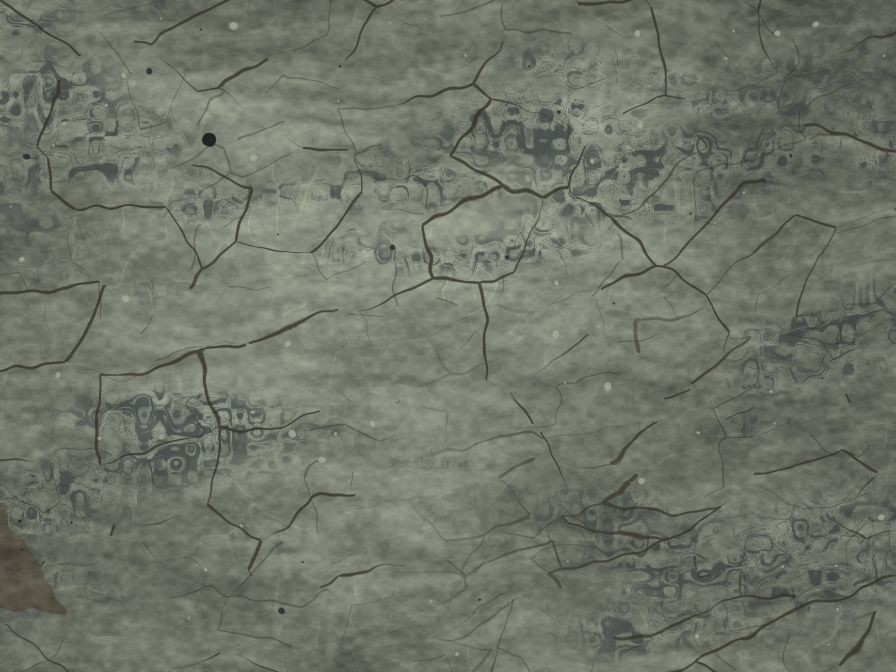
Reproduce this texture procedurally as a Shadertoy shader.

```glsl
// Weathered grey-green paint: streaked layered noise darkened towards the corners,
// marbled blue-grey stains, and cracks along the borders of stretched cellular
// noise, each border with its own strength. Chips and specks are scattered on top.
#define PAINT vec3(0.45, 0.47, 0.42)
#define STAIN vec3(0.23, 0.25, 0.25)
#define CRACK vec3(0.21, 0.20, 0.16)
#define PALE vec3(0.58, 0.59, 0.51)
#define BRIGHTNESS 1.12
#define CORNER_SHADE 0.45
#define CRACK_WIDTH 0.0023
#define CRACK_TILT 0.2
#define SPECK_GRID 15.0

vec2 hash2(vec2 p) {
    vec3 q = fract(vec3(p.xyx) * vec3(0.1031, 0.1030, 0.0973));
    q += dot(q, q.yzx + 33.33);
    return fract((q.xx + q.yz) * q.zy);
}

float noise(vec2 p) {
    vec2 i = floor(p), f = fract(p);
    f = f * f * (3.0 - 2.0 * f);
    vec2 e = vec2(0.0, 1.0);
    return mix(mix(hash2(i).x, hash2(i + e.yx).x, f.x),
               mix(hash2(i + e).x, hash2(i + e.yy).x, f.x), f.y);
}

float fbm(vec2 p) {
    float sum = 0.0, gain = 0.5;
    for (int i = 0; i < 5; i++) {
        sum += gain * noise(p);
        p = mat2(1.98, 0.16, -0.16, 1.98) * p + 17.3;
        gain *= 0.5;
    }
    return sum / 0.97;
}

// Distance to the nearest cell border in canvas units, and a random key per border
vec2 cellBorder(vec2 p, vec2 scale) {
    vec2 q = p * scale + scale.yx, base = floor(q), f = q - base;
    vec2 nearCell = vec2(0.0), nearPoint = vec2(0.0);
    float best = 1e3;
    for (int y = -1; y <= 1; y++)
    for (int x = -1; x <= 1; x++) {
        vec2 cell = vec2(x, y);
        vec2 r = cell + 0.1 + 0.8 * hash2(base + cell) - f;
        if (dot(r, r) < best) { best = dot(r, r); nearCell = cell; nearPoint = r; }
    }
    vec2 border = vec2(1e3, 0.0);
    for (int y = -2; y <= 2; y++)
    for (int x = -2; x <= 2; x++) {
        vec2 cell = nearCell + vec2(x, y);
        vec2 r = cell + 0.1 + 0.8 * hash2(base + cell) - f;
        if (x == 0 && y == 0) continue;
        vec2 n = normalize(r - nearPoint);
        float d = dot(0.5 * (r + nearPoint), n) / length(n * scale);
        if (d < border.x) border = vec2(d, hash2(2.0 * base + cell + nearCell + 71.0).y);
    }
    return border;
}

// Coverage of a crack net; a higher amount leaves more borders open
float cracks(vec2 p, vec2 scale, float width, float amount, float soft) {
    vec2 border = cellBorder(p, scale);
    float key = 0.6 * border.y + 0.4 * noise(p * 9.0 + scale);
    float open = smoothstep(1.0 - amount, 1.4 - amount, key);
    float w = width * open;
    return smoothstep(0.0, 0.5, open) * (1.0 - smoothstep(w - soft, w + soft, border.x));
}

void mainImage(out vec4 fragColor, in vec2 fragCoord) {
    vec2 p = fragCoord / iResolution.y, uv = fragCoord / iResolution.xy;
    float soft = max(0.8 / iResolution.y, 0.0013);
    vec2 wobble = vec2(noise(p * 9.0), noise(p * 9.0 + 40.0)) - 0.5;
    vec2 jag = vec2(noise(p * 42.0), noise(p * 42.0 + 80.0)) - 0.5;

    // Cloudy, streaked and grainy paint
    vec2 fromCentre = uv - vec2(0.45, 0.54);
    float tone = BRIGHTNESS - CORNER_SHADE * dot(fromCentre, fromCentre);
    tone += 0.55 * (fbm(p * vec2(3.5, 6.0) + 3.0) - 0.5);
    tone += 0.40 * (fbm(p * vec2(8.0, 48.0) + 2.0 * wobble) - 0.5);
    tone += 0.38 * (fbm(p * vec2(75.0, 105.0)) - 0.5);
    vec3 col = PAINT * tone;

    // Marbled stains, denser in a band at the upper right
    float bandOffset = (p.y - 0.76 - 0.09 * (p.x - 0.9)) / 0.045;
    float band = exp(-bandOffset * bandOffset) * smoothstep(0.75, 1.0, p.x);
    float region = smoothstep(0.52, 0.74, fbm(p * vec2(2.4, 8.0) + 11.0) + 0.16 * band);
    float marble = fbm(p * vec2(15.0, 48.0) + 3.0 * wobble + 5.0 * jag);
    float vein = 1.0 - smoothstep(0.0, 0.035, abs(marble - 0.47));
    float stain = region * max(smoothstep(0.48, 0.68, marble), 0.6 * vein);
    col = mix(col, STAIN, 0.75 * stain);

    // Fine pale hairlines, then dark cracks that flatten at the lower right
    vec2 bent = p + 0.035 * wobble + 0.009 * jag;
    float c = cos(CRACK_TILT), s = sin(CRACK_TILT);
    vec2 tilted = mat2(c, -s, s, c) * bent;
    float flatZone = smoothstep(0.45, 1.05, p.x) * (1.0 - smoothstep(0.42, 0.64, p.y));
    float hair = cracks(bent, vec2(17.0, 19.0), 0.0012, 0.50, soft);
    col = mix(col, PALE * tone, 0.40 * hair);
    float thin = cracks(tilted + 3.0, vec2(12.0, 17.0), 0.0012, 0.50, soft);
    col = mix(col, CRACK, 0.45 * thin);
    float large = cracks(tilted, vec2(6.5, 8.5), CRACK_WIDTH, 0.60 - 0.2 * flatZone, soft);
    float flatNet = cracks(tilted + 7.0, vec2(6.5, 20.0), CRACK_WIDTH, 0.62, soft);
    col = mix(col, CRACK, 0.80 * max(large, flatZone * flatNet));

    // Peeled flake at the lower left
    float flake = max(dot(p, vec2(0.87, 0.49)) - 0.124, 0.09 - p.y) + 0.02 * jag.x;
    col = mix(col, vec3(0.36, 0.34, 0.29) * tone, 1.0 - smoothstep(-soft, soft, flake));

    // Scattered pale chips, a few dark specks, and one large dark spot
    vec2 cell = floor(p * SPECK_GRID), rnd = hash2(cell + 200.0);
    vec2 centre = (cell + 0.2 + 0.6 * hash2(cell + 300.0)) / SPECK_GRID;
    float radius = mix(0.0015, 0.006, rnd.y * rnd.y * rnd.y);
    float speck = 1.0 - smoothstep(radius - soft, radius + soft, length(p - centre + 0.006 * jag));
    col = mix(col, vec3(0.66, 0.67, 0.60), 0.8 * speck * step(rnd.x, 0.20));
    col = mix(col, STAIN * 0.6, 0.8 * speck * step(0.95, rnd.x));
    float spot = length(p - vec2(0.31, 0.79) + 0.008 * jag) - 0.011;
    col = mix(col, STAIN * 0.55, 1.0 - smoothstep(-soft, soft, spot));

    fragColor = vec4(clamp(col, 0.0, 1.0), 1.0);
}
```
